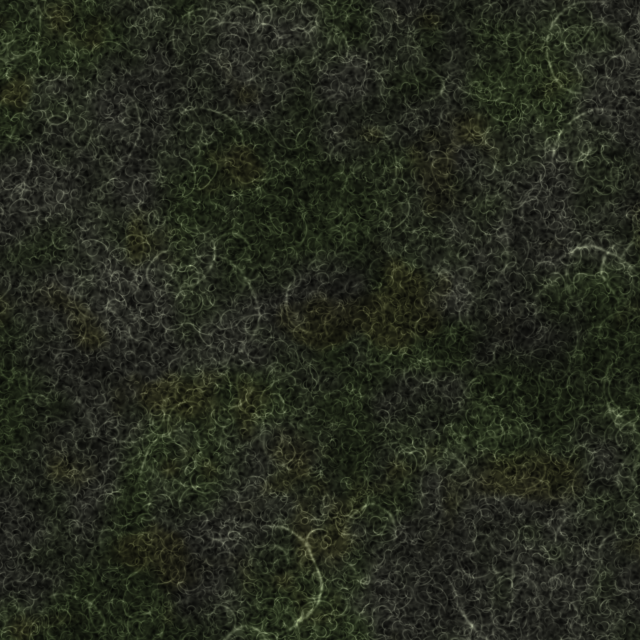
A WebGL 1 fragment shader for this texture:

```glsl
precision highp float;
// Dark mossy felt: fine grain, tangled curved fibres and faint wispy crescents.

uniform vec2 u_resolution;

const vec3 MOSS  = vec3(0.82, 1.00, 0.60);
const vec3 ASH   = vec3(0.97, 1.00, 0.85);
const vec3 OLIVE = vec3(1.00, 1.00, 0.56);
const float TAU = 6.2831853;

// Four random values per lattice point, without sine
vec4 hash4(vec2 p) {
  vec4 q = fract(p.xyxy * vec4(0.1031, 0.1030, 0.0973, 0.1099));
  q += dot(q, q.wzxy + 33.33);
  return fract((q.xxyz + q.yzzw) * q.zywx);
}

float valueNoise(vec2 p, float seed) {
  vec2 cell = floor(p) + seed * 17.0;
  vec2 f = fract(p);
  f = f * f * (3.0 - 2.0 * f);
  float low = mix(hash4(cell).x, hash4(cell + vec2(1.0, 0.0)).x, f.x);
  float high = mix(hash4(cell + vec2(0.0, 1.0)).x, hash4(cell + vec2(1.0)).x, f.x);
  return mix(low, high, f.y);
}

float clouds(vec2 p, float seed) {
  return 0.5 * valueNoise(p, seed)
       + 0.3 * valueNoise(p * 2.1 + 3.7, seed + 1.0)
       + 0.2 * valueNoise(p * 4.3 + 8.1, seed + 2.0);
}

mat2 rotation(float angle) {
  float c = cos(angle), s = sin(angle);
  return mat2(c, s, -s, c);
}

// One tapered arc with a soft veil on its inner side
float arc(vec2 d, float radius, float angle, float spread, float width, float veil) {
  float len = length(d);
  float facing = dot(d, vec2(cos(angle), sin(angle))) / max(len, 0.0001);
  float sweep = smoothstep(spread, 1.0, facing);
  float gap = len - radius;
  float line = exp(-gap * gap / (width * width));
  float inner = 1.0 - smoothstep(-width, width, gap);
  return sweep * (line + veil * inner * exp(min(gap, 0.0) * 9.0));
}

// Scattered arcs; a higher rarity leaves fewer bright ones
float arcLayer(vec2 p, float cells, float width, float veil, float rarity, float seed) {
  vec2 q = p * cells;
  vec2 base = floor(q);
  float sum = 0.0;
  for (int y = -1; y <= 1; y++) {
    for (int x = -1; x <= 1; x++) {
      for (int k = 0; k < 2; k++) {
        vec2 cell = base + vec2(float(x), float(y));
        vec2 key = cell + seed * 29.0 + float(k) * 131.0;
        vec4 place = hash4(key);
        vec4 style = hash4(key + 57.0);
        float radius = mix(0.32, 0.85, place.z);
        float strength = mix(0.1, 1.0, pow(style.y, rarity));
        sum += strength * arc(q - cell - place.xy, radius, place.w * TAU,
                              mix(-0.9, 0.6, style.x), width * cells, veil);
      }
    }
  }
  return sum;
}

void main() {
  vec2 p = gl_FragCoord.xy / min(u_resolution.x, u_resolution.y);

  // Slight bending makes the arcs irregular
  vec2 bend = vec2(valueNoise(p * 24.0, 1.0), valueNoise(p * 24.0, 2.0)) - 0.5;
  vec2 bent = p + bend * 0.012;

  // Fine grain
  float fine = valueNoise(rotation(0.5) * p * 215.0 + 300.0, 3.0);
  float coarse = valueNoise(rotation(1.1) * p * 115.0 + 200.0, 4.0);
  float grain = 0.65 * fine + 0.35 * coarse;

  // Tangled fibres, from short to long
  float fibres = 0.13 * arcLayer(rotation(0.3) * p + 1.0, 84.0, 0.0012, 0.0, 2.0, 5.0)
               + 0.14 * arcLayer(rotation(0.8) * bent + 1.0, 43.0, 0.0014, 0.0, 2.0, 6.0)
               + 0.13 * arcLayer(rotation(0.2) * bent + 1.0, 21.0, 0.0016, 0.05, 3.0, 7.0);

  // Large wisps, frayed by the grain
  float wisps = 0.14 * arcLayer(bent, 10.5, 0.0020, 0.14, 4.0, 8.0)
              + 0.26 * arcLayer(rotation(0.6) * bent + 1.0, 8.5, 0.0024, 0.22, 14.0, 9.0);
  wisps *= 0.25 + 1.3 * grain;

  // Broad light and dark patches
  float patches = mix(0.58, 1.42, clouds(p * 7.0, 10.0));
  float light = (0.018 + 0.17 * grain + fibres) * patches + wisps;

  // Drifting tints of moss, ash and olive
  float ashShare = smoothstep(0.28, 0.66, clouds(p * 6.0 + 5.0, 13.0));
  float oliveShare = 0.7 * smoothstep(0.58, 0.78, clouds(p * 8.0 + 9.0, 16.0));
  vec3 tint = mix(mix(MOSS, ASH, ashShare), OLIVE, oliveShare);
  tint = mix(tint, ASH, 0.5 * smoothstep(0.18, 0.45, light));

  gl_FragColor = vec4(tint * light, 1.0);
}
```
